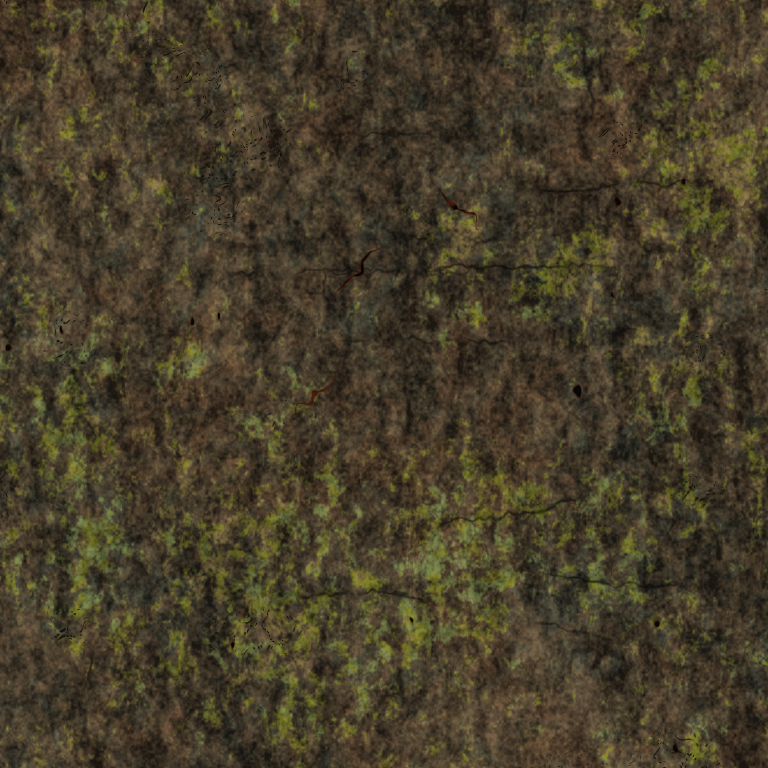
This texture is drawn by a Shadertoy shader. Its source:

```glsl
// Weathered, mossy bark-like wall: brown grime with vertical streaks and fine
// grain, ragged yellow-green moss, thin dark cracks, rusty splits and specks.
// Everything comes from layered value noise and a few scattered distance shapes.

const vec3 GRIME_DARK  = vec3(0.090, 0.076, 0.057);
const vec3 GRIME_LIGHT = vec3(0.435, 0.366, 0.268);
const vec3 MOSS_YELLOW = vec3(0.420, 0.430, 0.110);
const vec3 MOSS_PALE   = vec3(0.390, 0.440, 0.240);
const vec3 LICHEN_TAN  = vec3(0.440, 0.385, 0.220);
const vec3 COOL_TINT   = vec3(0.850, 0.980, 1.060);
const vec3 WARM_TINT   = vec3(1.070, 0.970, 0.930);
const vec3 RUST        = vec3(0.270, 0.090, 0.030);
const vec3 SOOT        = vec3(0.040, 0.030, 0.025);

const float BROAD_AMOUNT  = 0.50;
const float STREAK_AMOUNT = 0.70;
const float BLOTCH_AMOUNT = 1.10;
const float GRAIN_AMOUNT  = 0.62;
const float MOSS_START = 0.05;
const float MOSS_FULL  = 0.36;
const float MOSS_COVER = 0.80;
const float CRACK_WIDTH = 0.0022;
const float SPECK_GRID  = 190.0;
const int CRACKS = 9;
const int SPLITS = 3;
const int CHIPS  = 12;

float hash(vec2 p) {
    vec3 q = fract(p.xyx * 0.1031);
    q += dot(q, q.yzx + 33.33);
    return fract((q.x + q.y) * q.z);
}

vec2 hash2(vec2 p) {
    return vec2(hash(p), hash(p + 71.7));
}

float noise(vec2 p) {
    vec2 i = floor(p), f = fract(p);
    f = f * f * (3.0 - 2.0 * f);
    return mix(mix(hash(i), hash(i + vec2(1, 0)), f.x),
               mix(hash(i + vec2(0, 1)), hash(i + vec2(1, 1)), f.x), f.y);
}

// Rough fractal noise, centred on zero
float fbm(vec2 p) {
    float sum = 0.0, amp = 1.0, total = 0.0;
    p += 40.0;
    for (int i = 0; i < 4; i++) {
        sum += amp * (noise(p) - 0.5);
        total += amp;
        amp *= 0.68;
        p = mat2(1.6, 1.2, -1.2, 1.6) * p + vec2(137.3, 191.9);
    }
    return sum / total;
}

// Ragged broken line that runs along x
float crack(vec2 p, float seed, float reach, float px) {
    vec2 q = p - hash2(vec2(seed, 7.0));
    q.y -= q.x * 0.25 * (hash(vec2(seed, 3.0)) - 0.5);
    q.y -= 0.035 * (noise(vec2(p.x * 6.0, seed)) - 0.5);
    q.y -= 0.007 * (noise(vec2(p.x * 45.0, seed + 20.0)) - 0.5);
    q.y -= 0.007 * (noise(p * 130.0 + seed) - 0.5);
    float gaps = smoothstep(0.35, 0.75, noise(vec2(p.x * 22.0, seed + 40.0)));
    float fade = 1.0 - smoothstep(0.3 * reach, reach, abs(q.x));
    float line = 1.0 - smoothstep(0.0, CRACK_WIDTH + px, abs(q.y));
    float halo = 1.0 - smoothstep(0.0, 0.014, abs(q.y));
    return fade * (0.65 * line * gaps + 0.35 * halo * noise(p * 60.0 + seed));
}

// Short jagged split: x is the coverage, y is the dark core
vec2 split(vec2 p, float seed, float px) {
    vec2 q = p - mix(vec2(0.12), vec2(0.88), hash2(vec2(seed, 19.0)));
    float angle = 3.14159 * hash(vec2(seed, 23.0));
    q = mat2(cos(angle), -sin(angle), sin(angle), cos(angle)) * q;
    float reach = mix(0.025, 0.050, hash(vec2(seed, 29.0)));
    q.y += 0.014 * (noise(vec2(q.x * 75.0 + 50.0, seed)) - 0.5);
    float width = 0.0035 * max(1.0 - abs(q.x) / reach, 0.0)
                * (0.3 + noise(vec2(q.x * 180.0 + 90.0, seed + 5.0)));
    float d = abs(q.y) - width;
    float inside = step(abs(q.x), reach);
    return inside * vec2(1.0 - smoothstep(-px, px, d),
                         1.0 - smoothstep(-px, px, d + 0.001));
}

void mainImage(out vec4 fragColor, in vec2 fragCoord) {
    vec2 uv = fragCoord / iResolution.y;
    float px = 1.0 / iResolution.y;
    vec2 warp = vec2(noise(uv * 40.0), noise(uv * 40.0 + 60.0)) - 0.5;
    vec2 p = uv + 0.010 * warp;

    // Grime tone: broad stains, vertical streaks, blotches and grain
    float broad = fbm(p * vec2(4.0, 3.5) + 5.0);
    float streak = fbm(p * vec2(58.0, 13.0) + 11.0);
    float blotch = fbm(p * vec2(62.0, 46.0) + 83.0);
    float grain = 0.55 * noise(uv * 190.0) + 0.45 * noise(uv * 330.0 + 9.0) - 0.5;
    float tone = 0.51 + BROAD_AMOUNT * broad + STREAK_AMOUNT * streak
               + BLOTCH_AMOUNT * blotch + GRAIN_AMOUNT * grain;
    tone = clamp(tone, 0.04, 1.05);
    vec3 color = mix(GRIME_DARK, GRIME_LIGHT, tone);

    // Cool grey and warm brown stains
    float hue = 0.7 * fbm(p * 5.0 + 31.0) + 0.8 * fbm(p * 50.0 + 47.0);
    color *= mix(vec3(1.0), COOL_TINT, smoothstep(0.03, 0.24, hue));
    color *= mix(vec3(1.0), WARM_TINT, smoothstep(0.03, 0.24, -hue));

    // Moss in fine ragged flecks, loosely gathered into patches
    float patches = fbm(p * vec2(5.5, 6.0) + 67.0);
    float flecks = fbm(p * vec2(74.0, 58.0) + 101.0);
    float moss = smoothstep(MOSS_START, MOSS_FULL,
                            0.75 * patches + flecks + 0.35 * (tone - 0.5));
    float kind = 0.7 * fbm(p * 9.0 + 151.0) + 0.9 * fbm(p * 60.0 + 173.0);
    vec3 mossColor = mix(MOSS_YELLOW, MOSS_PALE, smoothstep(0.0, 0.16, kind));
    mossColor = mix(mossColor, LICHEN_TAN, smoothstep(0.04, 0.18, -kind));
    color = mix(color, mossColor * (0.5 + 0.8 * tone), MOSS_COVER * moss);

    // Long level cracks and shorter upright ones
    float cracks = 0.0;
    for (int i = 0; i < CRACKS; i++) {
        float seed = float(i) + 1.0;
        cracks = max(cracks, crack(uv, seed, 0.32, px));
        cracks = max(cracks, 0.85 * crack(uv.yx, seed + 50.0, 0.13, px));
    }
    color = mix(color, SOOT, 0.75 * cracks);

    // Clustered pinprick specks
    vec2 speckPos = uv * SPECK_GRID + 5.0 * (warp + noise(uv * 70.0));
    vec2 cell = floor(speckPos);
    vec2 offset = fract(speckPos) - mix(vec2(0.25), vec2(0.75), hash2(cell));
    float cluster = smoothstep(0.70, 0.90, noise(uv * 11.0 + 211.0));
    float speck = step(0.84, hash(cell + 17.0)) * cluster;
    speck *= 1.0 - smoothstep(0.08, 0.25 + px * SPECK_GRID, length(offset));
    color = mix(color, SOOT, 0.8 * speck);

    // Small dark chips with a faint rusty edge
    for (int i = 0; i < CHIPS; i++) {
        vec2 q = uv - hash2(vec2(float(i), 37.0));
        q += 0.007 * (vec2(noise(uv * 110.0), noise(uv * 110.0 + 33.0)) - 0.5);
        float size = mix(0.0015, 0.0048, hash(vec2(float(i), 41.0)));
        float d = length(q * vec2(1.3, 0.75)) - size;
        color = mix(color, RUST, 0.4 * (1.0 - smoothstep(0.0, 0.002 + px, d)));
        color = mix(color, SOOT, 1.0 - smoothstep(-px, px, d));
    }

    // Rusty splits
    for (int i = 0; i < SPLITS; i++) {
        vec2 s = split(uv, float(i) + 2.0, px);
        color = mix(color, RUST, 0.9 * s.x);
        color = mix(color, SOOT * 0.5, s.y * smoothstep(0.3, 0.6, noise(uv * 85.0)));
    }

    fragColor = vec4(color, 1.0);
}
```
